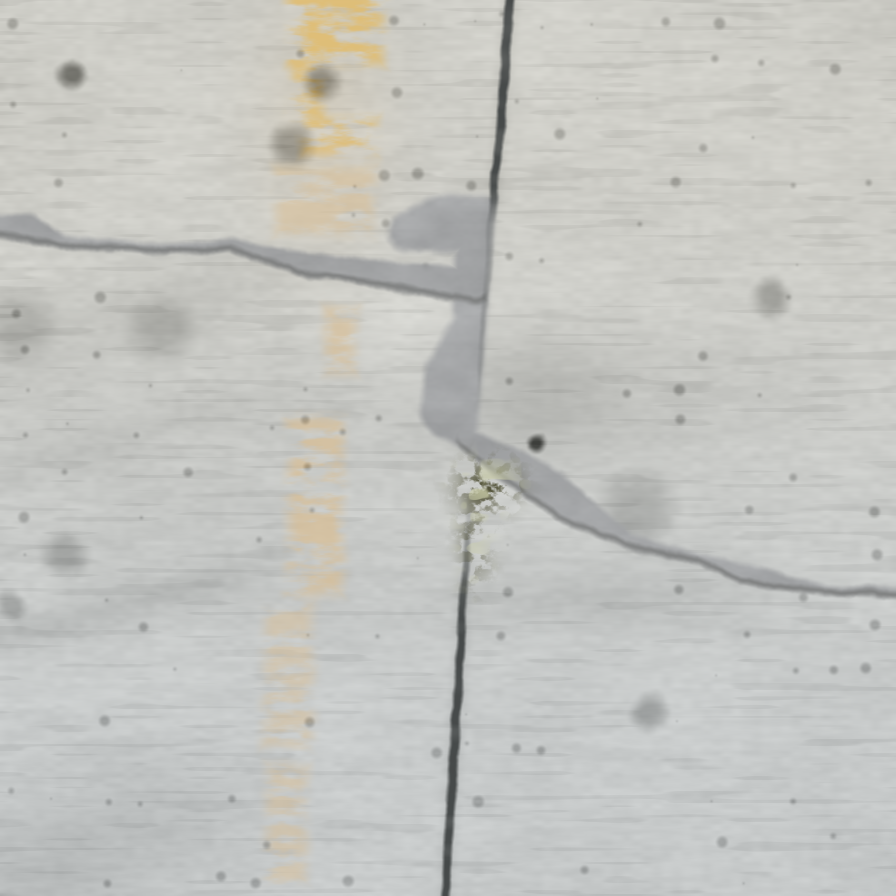
Write a Shadertoy shader that draws this texture.

```glsl
const vec3 CONCRETE_TOP = vec3(.805, .803, .778);
const vec3 CONCRETE_LOW = vec3(.775, .787, .787);
const vec3 FILLER = vec3(.615, .622, .632);
const vec3 CRACK_EDGE = vec3(.43, .435, .43);
const vec3 JOINT_DARK = vec3(.25, .265, .265);
const vec3 PAINT_STRONG = vec3(.88, .74, .44);
const vec3 PAINT_PALE = vec3(.85, .745, .58);
const vec3 MOSS_DARK = vec3(.33, .33, .23);
const vec3 MOSS_PALE = vec3(.8, .81, .67);
const float SOFTNESS = .0028;
const float GRAIN = .045;
const float WOBBLE = .009;

// Paths: x, y, half width
const vec3 JOINT[8] = vec3[8](
  vec3(.57, 1.02, .005), vec3(.561, .89, .005), vec3(.55, .77, .004), vec3(.534, .56, .002),
  vec3(.524, .43, .003), vec3(.517, .33, .004), vec3(.507, .17, .005), vec3(.496, -.02, .004));
const vec3 LEFT_CRACK[8] = vec3[8](
  vec3(-.02, .748, .01), vec3(.03, .746, .016), vec3(.07, .73, .007), vec3(.16, .723, .005),
  vec3(.26, .725, .007), vec3(.32, .709, .012), vec3(.43, .694, .016), vec3(.53, .68, .02));
const vec3 RIGHT_CRACK[8] = vec3[8](
  vec3(.525, .508, .014), vec3(.6, .462, .022), vec3(.645, .432, .019), vec3(.7, .396, .008),
  vec3(.78, .376, .005), vec3(.83, .36, .012), vec3(.92, .341, .005), vec3(1.02, .339, .006));
const vec3 REPAIR[8] = vec3[8](
  vec3(.455, .742, .02), vec3(.495, .75, .032), vec3(.545, .75, .03), vec3(.53, .69, .026),
  vec3(.528, .64, .022), vec3(.51, .58, .036), vec3(.505, .545, .036), vec3(.53, .505, .016));

// Paint remnants: centre, half size
const vec4 PAINT[8] = vec4[8](
  vec4(.375, .97, .053, .04), vec4(.343, .9, .018, .035), vec4(.378, .848, .04, .02),
  vec4(.362, .775, .055, .037), vec4(.38, .62, .016, .035), vec4(.352, .435, .03, .098),
  vec4(.322, .245, .027, .08), vec4(.32, .08, .022, .065));
const float COVERAGE[8] = float[8](.9, .8, .9, .55, .65, .72, .48, .5);

// Stains: centre, radius, darkness
const vec4 STAINS[11] = vec4[11](
  vec4(.079, .916, .013, .34), vec4(.599, .504, .009, .48), vec4(.36, .908, .017, .24),
  vec4(.325, .838, .02, .2), vec4(.072, .381, .022, .13), vec4(.013, .324, .013, .15),
  vec4(.86, .667, .018, .18), vec4(.725, .206, .017, .17), vec4(.18, .63, .032, .1),
  vec4(.02, .642, .036, .1), vec4(.71, .43, .036, .12));

float hash(vec2 p) {
  vec3 q = fract(p.xyx * .1031);
  q += dot(q, q.yzx + 33.33);
  return fract((q.x + q.y) * q.z);
}

float noise(vec2 p) {
  vec2 i = floor(p), f = fract(p);
  f *= f * (3. - 2. * f);
  return mix(mix(hash(i), hash(i + vec2(1, 0)), f.x),
             mix(hash(i + vec2(0, 1)), hash(i + 1.), f.x), f.y);
}

float fbm(vec2 p) {
  float sum = 0., amp = .5;
  for (int i = 0; i < 4; i++, amp *= .5) {
    sum += amp * noise(p);
    p = p * 2.03 + 17.;
  }
  return sum;
}

float inside(float d, float blur) { return 1. - smoothstep(-blur, blur, d); }

float glow(vec2 p, vec2 centre, vec2 radius) {
  vec2 q = (p - centre) / radius;
  return exp(-dot(q, q));
}

// Signed distance to a tapered polyline
float pathDist(vec2 p, vec3 path[8]) {
  float d = 9.;
  for (int i = 0; i < 7; i++) {
    vec2 a = path[i].xy, ab = path[i + 1].xy - a;
    float t = clamp(dot(p - a, ab) / dot(ab, ab), 0., 1.);
    d = min(d, length(p - a - ab * t) - mix(path[i].z, path[i + 1].z, t));
  }
  return d;
}

// Diagonal trowel band fading to the right
float band(vec2 p, float height, float width) {
  float y = (p.y - height - .28 * p.x) / width;
  return exp(-y * y) * (1. - smoothstep(.22, .36, p.x));
}

vec3 concrete(vec2 p) {
  float tone = .07 * (fbm(p * vec2(5, 9)) - .47);
  tone += GRAIN * (fbm(p * vec2(22, 150)) - .47) + .03 * (noise(p * vec2(90, 170)) - .5);
  tone -= .035 * smoothstep(.7, .84, noise(p * vec2(13, 190) + 5.));
  tone -= .055 * band(p, .285, .02) + .03 * band(p, .47, .03) + .03 * band(p, .6, .045);
  tone -= .075 * glow(p, vec2(.61, .56), vec2(.09, .07));
  tone -= .045 * glow(p, vec2(.69, .33), vec2(.16, .04));
  tone -= .055 * glow(p, vec2(.08, .05), vec2(.16, .09));
  tone += .035 * glow(p, vec2(.44, .62), vec2(.05));
  return mix(CONCRETE_LOW, CONCRETE_TOP, smoothstep(.1, .9, p.y)) + tone;
}

void mainImage(out vec4 fragColor, in vec2 fragCoord) {
  vec2 p = fragCoord / iResolution.xy;
  float blur = max(SOFTNESS, 1. / iResolution.y);
  vec2 w = p + WOBBLE * (vec2(fbm(p * 35.), fbm(p * 35. + 40.)) - .47);
  vec3 col = concrete(p);

  // Worn paint stripe
  float wear = smoothstep(.27, .62, fbm(p * vec2(28, 95) + 9.));
  vec3 paint = mix(PAINT_PALE, PAINT_STRONG, smoothstep(.8, .85, p.y));
  col = mix(col, PAINT_PALE, .18 * glow(p, vec2(.36, .87), vec2(.07, .14)));
  for (int i = 0; i < 8; i++) {
    vec2 q = abs(w - PAINT[i].xy) - PAINT[i].zw;
    col = mix(col, paint, COVERAGE[i] * wear * inside(max(q.x, q.y), .012));
  }

  // Large stains, then scattered pits
  for (int i = 0; i < 11; i++) {
    vec4 s = STAINS[i];
    col -= s.w * inside(length(w - s.xy) - s.z, s.z * .6);
  }
  vec2 cell = floor(p * 22.);
  vec2 offset = .25 + .5 * vec2(hash(cell + 3.), hash(cell + 71.));
  float pit = length(fract(p * 22.) - offset) - .14 * hash(cell + 19.);
  col -= .16 * step(.76, hash(cell + 113.)) * inside(pit, .07);

  // Filled cracks with a dark lower lip
  float seam = mix(.534, .569, (p.y - .56) / .44);
  float repair = max(pathDist(w, REPAIR), p.x - seam - .002);
  float crackDist = min(pathDist(w, LEFT_CRACK), pathDist(w, RIGHT_CRACK));
  if (p.y > .6) crackDist = max(crackDist, p.x - seam);
  vec2 below = w - vec2(0, .007);
  float lip = min(pathDist(below, LEFT_CRACK), pathDist(below, RIGHT_CRACK));
  float crack = inside(crackDist, blur * 1.6);
  vec3 filler = FILLER + .13 * (fbm(p * vec2(24, 40)) - .47);
  col = mix(col, filler, .86 * max(crack, inside(repair, blur * 2.2)));
  col = mix(col, CRACK_EDGE, .65 * crack * smoothstep(-.003, .004, lip));

  // Vertical joint, nearly closed beside the repair
  float jointDist = pathDist(mix(p, w, .6), JOINT);
  float gap = smoothstep(.73, .8, p.y) + 1. - smoothstep(.3, .47, p.y);
  gap = max(gap, .22 * smoothstep(.53, .6, p.y));
  col -= .08 * gap * inside(jointDist, .012);
  gap *= min(.75 + .35 * noise(p * vec2(20, 60)), .95);
  col = mix(col, JOINT_DARK, gap * inside(jointDist, blur));

  // Moss and grit at the junction
  float moss = glow(w, vec2(.545, .459), vec2(.03, .026));
  moss = min(moss + .55 * glow(w, vec2(.53, .395), vec2(.018, .045)), 1.);
  col = mix(col, MOSS_DARK, moss * smoothstep(.42, .58, fbm(p * vec2(75, 90) + 31.)));
  col = mix(col, MOSS_PALE, .8 * moss * smoothstep(.56, .72, noise(p * 85. + 8.)));

  fragColor = vec4(clamp(col, 0., 1.), 1);
}
```
